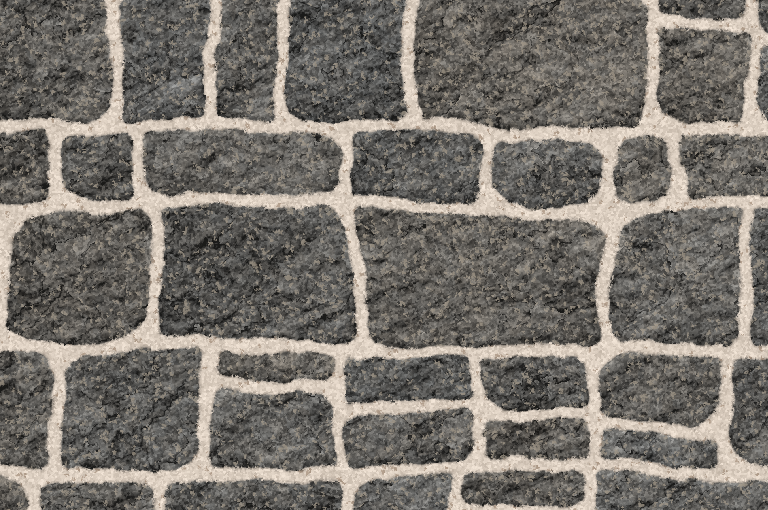
Give the GLSL for this texture, as a WebGL 2 fragment shader.

```glsl
#version 300 es
precision highp float;

uniform vec2 u_resolution;
out vec4 outColor;

// Layout, in canvas heights
const float COURSE = 0.238;
const float BLOCK = 0.54;
const float HALF_JOINT = 0.0125;
const float MIN_CUT = 0.22;
const float SPLIT_CHANCE = 0.42;
const float MAX_LENGTH = 0.56;
const float BEND = 0.020;
const vec2 WALL_OFFSET = vec2(3.1, 2.07);

// Colours and light
const vec3 MORTAR = vec3(0.860, 0.808, 0.752);
const vec3 PEBBLE = vec3(0.58, 0.49, 0.41);
const vec3 SPECK = vec3(0.64, 0.60, 0.54);
const vec3 COOL = vec3(0.99, 1.0, 0.995);
const vec3 WARM = vec3(1.05, 1.0, 0.93);
const float STONE_TONE = 0.352;
const vec2 LIGHT = vec2(0.06, 0.12);

const mat2 OCTAVE = mat2(1.6, 1.2, -1.2, 1.6);
const mat2 GRAIN_TILT = mat2(0.83, -0.56, 0.56, 0.83);

struct Stone {
    float dist;
    float height;  // -1 at the bottom edge, 1 at the top
    float id;
};

vec2 hash2(vec2 p) {
    vec3 q = fract(p.xyx * vec3(0.1031, 0.1030, 0.0973));
    q += dot(q, q.yzx + 33.33);
    return fract((q.xx + q.yz) * q.zy);
}

// Layered sines, roughly -1 to 1
float ripple(vec2 p) {
    float sum = 0.0, amp = 0.5;
    for (int i = 0; i < 5; i++) {
        sum += amp * sin(p.x + 1.4 * sin(p.y));
        p = OCTAVE * p + vec2(1.7, 4.1);
        amp *= 0.6;
    }
    return sum;
}

// Cellular noise: nearest distance, gap to the second, two random values
vec4 cells(vec2 p) {
    vec2 base = floor(p), nearest = base;
    float first = 9.0, second = 9.0;
    for (int k = 0; k < 9; k++) {
        vec2 cell = base + vec2(k % 3 - 1, k / 3 - 1);
        float d = length(cell + hash2(cell) - p);
        if (d < first) { second = first; first = d; nearest = cell; }
        else second = min(second, d);
    }
    return vec4(first, second - first, hash2(nearest + 57.0));
}

float courseEdge(float row) {
    return COURSE * (row + 0.4 * (hash2(vec2(row, 7.0)).x - 0.5));
}

float blockEdge(float col, float row) {
    return BLOCK * (col + hash2(vec2(row, 31.0)).y + 0.5 * (hash2(vec2(col, row)).x - 0.5));
}

// Jittered courses of blocks, some cut at random into smaller stones
Stone findStone(vec2 p) {
    float row = floor(p.y / COURSE);
    row += step(courseEdge(row + 1.0), p.y) - step(p.y, courseEdge(row));
    float col = floor(p.x / BLOCK - hash2(vec2(row, 31.0)).y);
    col += step(blockEdge(col + 1.0, row), p.x) - step(p.x, blockEdge(col, row));
    vec2 lo = vec2(blockEdge(col, row), courseEdge(row));
    vec2 hi = vec2(blockEdge(col + 1.0, row), courseEdge(row + 1.0));
    float id = hash2(vec2(col + 13.0, row + 5.0)).y;

    for (int i = 0; i < 2; i++) {
        vec2 size = hi - lo;
        vec2 h = hash2(vec2(id * 91.7, float(i) + 3.0));
        int axis = size.x > 1.2 * size.y ? 0 : 1;
        if (size[axis] < MIN_CUT || (h.x > SPLIT_CHANCE && size.x < MAX_LENGTH)) break;
        float cut = mix(lo[axis], hi[axis], mix(0.27, 0.73, h.y));
        float side = step(cut, p[axis]);
        if (side > 0.5) lo[axis] = cut; else hi[axis] = cut;
        id = fract(id * 5.3 + h.y + side * 0.37);
    }

    // Rounded box with its own radius at each corner
    vec2 extent = 0.5 * (hi - lo) - HALF_JOINT;
    vec2 local = p - 0.5 * (lo + hi);
    float h = hash2(sign(local) * 3.0 + id * 77.0 + 9.0).x;
    float radius = min(mix(0.012, 0.085, h * h * h * h), 0.9 * min(extent.x, extent.y));
    vec2 q = abs(local) - extent + radius;
    float dist = min(max(q.x, q.y), 0.0) + length(max(q, 0.0)) - radius;
    return Stone(dist, local.y / extent.y, id);
}

void main() {
    vec2 p = gl_FragCoord.xy / u_resolution.y + WALL_OFFSET;
    float pixel = 1.0 / u_resolution.y;
    vec2 bend = vec2(ripple(p * 5.0), ripple(p.yx * 5.0 + 9.0));
    vec2 rough = vec2(ripple(p * 31.0 + 2.0), ripple(p.yx * 31.0 + 5.0));

    Stone stone = findStone(p + BEND * bend + 0.003 * rough);
    vec4 grain = cells(p * 240.0);
    vec2 crumbled = p + 0.006 * (grain.zw - 0.5);
    vec4 chip = cells((crumbled + 0.008 * rough) * 62.0);
    vec4 speck = cells((crumbled + 0.006 * rough) * 105.0 + 3.0);
    float dist = stone.dist + 0.004 * (chip.z - 0.5) + 0.002 * (grain.z - 0.5);

    // Chiselled faces, relief, shadowed pits and cracks
    vec4 facet = cells(GRAIN_TILT * (p + 0.03 * rough) * vec2(7.0, 14.0) + stone.id * 40.0);
    vec2 reliefPoint = GRAIN_TILT * (p + 0.008 * rough) * vec2(17.0, 30.0) + facet.zw * 8.0;
    float slope = ripple(reliefPoint) - ripple(reliefPoint + LIGHT);
    float pit = smoothstep(0.16, 0.4, -slope);
    float crack = (1.0 - smoothstep(0.0, 0.1, facet.y)) * step(0.55, facet.w);
    float edge = smoothstep(-0.02, 0.0, dist);
    float tone = STONE_TONE + 0.05 * (stone.id - 0.5) + 0.10 * (facet.z - 0.5)
        + 0.08 * (chip.z - 0.5) + 0.19 * (grain.z - 0.5) + 0.34 * slope
        - 0.08 * pit - 0.16 * crack + 0.08 * edge * clamp(stone.height, -1.0, 0.6);
    vec3 rock = max(tone, 0.1) * mix(COOL, WARM, 0.6 * fract(stone.id * 7.0) + 0.4 * chip.w);
    float fleck = step(0.8, speck.z) * (1.0 - smoothstep(0.2, 0.6, speck.x));
    rock = mix(rock, SPECK, 0.75 * fleck);

    // Sandy mortar with small pebbles
    vec3 mortar = MORTAR + 0.13 * (grain.z - 0.5) + 0.05 * (chip.z - 0.5) + 0.07 * slope;
    float pebble = step(0.9, speck.w) * (1.0 - smoothstep(0.2, 0.5, speck.x));
    mortar = mix(mortar, PEBBLE, 0.6 * pebble);
    mortar *= mix(0.82, 1.0, smoothstep(0.0, 0.006, dist));

    outColor = vec4(mix(rock, mortar, smoothstep(-pixel, pixel, dist)), 1.0);
}
```
